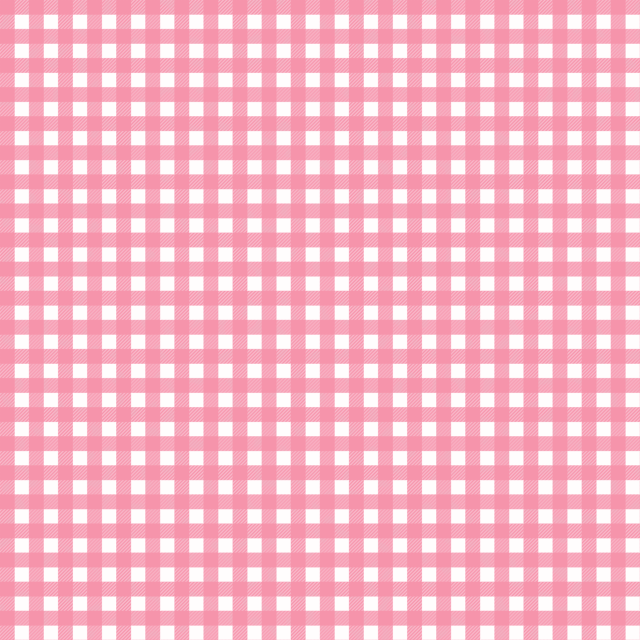
Write a Shadertoy shader that draws this pattern.

```glsl
// Pink and white gingham: two sets of even bands cross on a square grid.
// Crossings are solid; single bands carry a fine rising diagonal twill whose
// contrast alternates from band to band and drifts softly with gradient noise.

#define REPEATS 22.0
#define BAND_WIDTH 0.51
#define TWILL_LINES 8.5
#define TWILL_STRONG 0.85
#define TWILL_FAINT 0.45
#define WEAR_AMOUNT 0.40
#define WHITE vec3(1.0, 0.993, 0.994)
#define SOLID_PINK vec3(0.965, 0.58, 0.67)
#define TWILL_DARK vec3(0.967, 0.60, 0.69)
#define TWILL_LIGHT vec3(0.975, 0.74, 0.80)
#define DUSTY_PINK vec3(0.93, 0.69, 0.75)

const float TAU = 6.2831853;

vec2 randomGradient(vec2 corner) {
    float h = fract(sin(dot(corner, vec2(127.1, 311.7))) * 43758.5);
    return vec2(cos(TAU * h), sin(TAU * h));
}

float gradientNoise(vec2 p) {
    vec2 i = floor(p), f = fract(p);
    vec2 s = f * f * f * (f * (f * 6.0 - 15.0) + 10.0);
    float a = dot(randomGradient(i), f);
    float b = dot(randomGradient(i + vec2(1, 0)), f - vec2(1, 0));
    float c = dot(randomGradient(i + vec2(0, 1)), f - vec2(0, 1));
    float d = dot(randomGradient(i + vec2(1, 1)), f - vec2(1, 1));
    return mix(mix(a, b, s.x), mix(c, d, s.x), s.y);
}

// Coverage of a repeating band, with its centre given within the unit repeat
float bandCoverage(float x, float centre, float softness) {
    float dist = abs(fract(x - centre + 0.5) - 0.5) - 0.5 * BAND_WIDTH;
    return 1.0 - smoothstep(-softness, softness, dist);
}

void mainImage(out vec4 fragColor, in vec2 fragCoord) {
    vec2 cell = fragCoord / iResolution.y * REPEATS;
    float softness = 0.8 * REPEATS / iResolution.y;

    // Bands start at the left and top edges of each repeat
    float vertical = bandCoverage(cell.x, 0.25, softness);
    float horizontal = bandCoverage(cell.y, 0.75, softness);

    // Every second band has a fainter twill
    vec2 parity = mod(floor(cell), 2.0);
    float strongTwill = mix(parity.y, 1.0 - parity.x, step(horizontal, vertical));
    float drift = gradientNoise(cell * 0.35);
    float contrast = mix(TWILL_FAINT, TWILL_STRONG, strongTwill) * (1.0 + 0.35 * drift);

    // Diagonal twill with occasional dusty patches
    float twill = 0.5 + 0.5 * sin(TAU * TWILL_LINES * (cell.x - cell.y));
    vec3 twillColor = mix(TWILL_DARK, TWILL_LIGHT, 0.4 + contrast * (twill - 0.5));
    float wear = smoothstep(0.05, 0.4, gradientNoise(cell * 2.3 + 17.0));
    twillColor = mix(twillColor, DUSTY_PINK, WEAR_AMOUNT * wear);

    // Layer the single bands, then the solid crossings
    vec3 color = mix(WHITE, twillColor, max(vertical, horizontal));
    color = mix(color, SOLID_PINK, vertical * horizontal);
    fragColor = vec4(color, 1.0);
}
```
